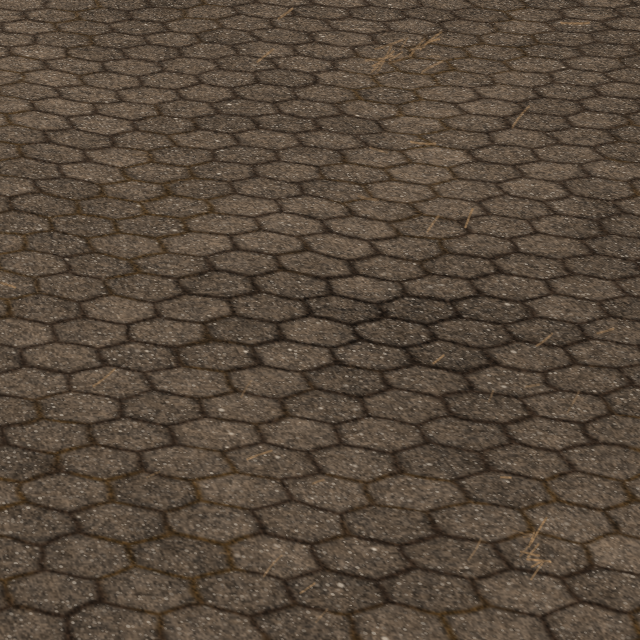
This texture is drawn by a Shadertoy shader. Its source:

```glsl
#define NEAR_SIZE 0.1513   // paver width at the bottom edge
#define SHRINK 0.068       // loss of width towards the top
#define ROW_RATE 5.656     // rows per unit of inverse width
#define ROW_DRIFT 0.19     // sideways slip of each row
#define JOINT 0.042        // half width of the joints
#define STRAWS 52
#define STONE vec3(0.345, 0.294, 0.243)
#define SOIL vec3(0.165, 0.122, 0.090)
#define MOSS vec3(0.290, 0.205, 0.095)
#define GRIT vec3(0.670, 0.625, 0.565)
#define STRAW vec3(0.570, 0.450, 0.320)

const vec2 HEX = vec2(1.0, 1.7320508);

float hash(vec2 p) {
    vec3 a = fract(p.xyx * vec3(0.1031, 0.1030, 0.0973));
    a += dot(a, a.yzx + 33.33);
    return fract((a.x + a.y) * a.z);
}

vec2 hash2(vec2 p) {
    return vec2(hash(p), hash(p + 71.7));
}

float noise(vec2 p) {
    vec2 i = floor(p), f = fract(p);
    f = f * f * (3.0 - 2.0 * f);
    return mix(mix(hash(i), hash(i + vec2(1, 0)), f.x),
               mix(hash(i + vec2(0, 1)), hash(i + vec2(1, 1)), f.x), f.y);
}

float fbm(vec2 p) {
    float sum = 0.0, gain = 0.5;
    for (int i = 0; i < 4; i++) {
        sum += gain * noise(p);
        p = p * 2.03 + 17.1;
        gain *= 0.5;
    }
    return sum / 0.9375;
}

// Canvas position to ground, where paver centres are one unit apart
vec2 toGround(vec2 p, float size) {
    float row = ROW_RATE * (1.0 / size - 8.61);
    return vec2((p.x - 0.5365) / size + ROW_DRIFT * row, row * 0.866);
}

// Offset from the centre of the nearest hexagon
vec2 hexLocal(vec2 q) {
    vec2 a = mod(q, HEX) - 0.5 * HEX;
    vec2 b = mod(q - 0.5 * HEX, HEX) - 0.5 * HEX;
    return dot(a, a) < dot(b, b) ? a : b;
}

// Scattered bright stones; share is the filled part of the cells
float specks(vec2 q, float share, float radius) {
    vec2 cell = floor(q);
    vec2 centre = 0.3 + 0.4 * hash2(cell + 5.3);
    float r = radius * (0.6 + 0.8 * hash(cell + 31.0));
    float d = length((fract(q) - centre) * vec2(1.0, 1.15));
    float glow = mix(0.3, 1.0, pow(hash(cell + 12.9), 2.0));
    return step(hash(cell), share) * glow * smoothstep(r + 0.15, r - 0.15, d);
}

// Dry stalks, some gathered in two clumps
float straws(vec2 p, float pixel) {
    float cover = 0.0;
    for (int i = 0; i < STRAWS; i++) {
        vec2 key = vec2(float(i) * 3.7, 9.1);
        vec2 at = hash2(key), spread = hash2(key + 40.0) - 0.5;
        if (i < 14) at = vec2(0.63, 0.915) + spread * vec2(0.13, 0.045);
        else if (i < 24) at = vec2(0.835, 0.14) + spread * vec2(0.06, 0.07);
        float angle = mix(-0.3, 1.2, hash(key + 3.0));
        vec2 dir = vec2(cos(angle), sin(angle));
        vec2 d = p - at;
        float reach = mix(0.007, 0.023, hash(key + 8.0));
        float along = dot(d, dir);
        float across = dot(d, vec2(-dir.y, dir.x)) + 9.0 * spread.x * along * along;
        float dist = length(vec2(max(abs(along) - reach, 0.0), across));
        float strength = mix(0.3, 0.9, hash(key + 15.0));
        cover = max(cover, strength * smoothstep(0.0016 + pixel, 0.0004, dist));
    }
    return cover;
}

void mainImage(out vec4 fragColor, in vec2 fragCoord) {
    vec2 p = fragCoord / iResolution.y;
    float pixel = 1.0 / iResolution.y;

    // Uneven ground in perspective
    vec2 bumpy = p + 0.012 * (vec2(noise(p * 5.0), noise(p * 5.0 + 30.0)) - 0.5);
    float size = NEAR_SIZE - SHRINK * bumpy.y;
    vec2 ground = toGround(bumpy, size);
    vec2 q = ground + 0.09 * (vec2(noise(ground * 3.0), noise(ground * 3.0 + 50.0)) - 0.5);
    vec2 local = hexLocal(q);
    vec2 id = round((q - local) / (0.5 * HEX));
    float tone = hash(id);

    // Joints, wider below raised pavers and in the sunken middle
    vec2 a = abs(local);
    float edge = 0.5 - max(a.x, dot(a, 0.5 * HEX));
    float sunken = exp(-dot((p - vec2(0.57, 0.5)) * vec2(3.5, 9.0), (p - vec2(0.57, 0.5)) * vec2(3.5, 9.0)));
    float lower = smoothstep(0.1, -0.3, local.y);
    float width = JOINT * (0.75 + lower * (0.8 * hash(id + 9.0) + 0.7 * sunken));
    float blur = 0.03 + 0.17 * pixel / (size * size);
    float stone = smoothstep(width - blur, width + blur, edge);

    // Paver surface: tone, tilt, grain and worn rim
    float grain = noise(ground * vec2(25.0, 13.0)) + noise(ground * vec2(43.0, 22.0) + 8.0) - 1.0;
    float broad = fbm(p * vec2(4.0, 6.0) + 3.0) - 0.5;
    float light = 1.03 + 0.17 * (tone - 0.5) + 0.3 * broad + 0.06 * p.y;
    light += 0.42 * grain + 0.3 * (fbm(ground * 4.0) - 0.5);
    light += 0.2 * dot(local, hash2(id + 4.0) - 0.5) - 0.1 * sunken;
    light *= mix(0.86, 1.0, smoothstep(width, width + 0.12, edge));
    vec3 color = STONE * light;
    color += vec3(0.012, 0.0, -0.012) * (noise(ground * 9.0) - 0.5);

    // Pale aggregate
    float patchy = smoothstep(0.25, 0.75, fbm(ground * 1.3 + 20.0));
    float grit = specks(ground * vec2(14.0, 7.5), 0.12 + 0.26 * patchy, 0.24);
    grit = max(grit, 0.65 * specks(ground * vec2(21.0, 11.0) + 7.4, 0.22, 0.28));
    color = mix(color, GRIT, 0.8 * grit);
    float pebble = specks(ground * vec2(7.0, 4.0) + 2.6, 0.025, 0.18);
    color = mix(color, GRIT * 1.15, pebble);

    // Soil and moss in the joints
    float moss = smoothstep(0.48, 0.72, fbm(p * 9.0 + 11.0)) * (1.0 - sunken);
    vec3 joint = mix(SOIL, MOSS, 0.75 * moss) * (1.0 + 0.5 * grain - 0.4 * sunken);
    color = mix(joint, color, mix(1.0, stone, 0.92 - 0.2 * p.y));

    color = mix(color, STRAW * (1.0 + 0.3 * grain), straws(p, pixel));
    fragColor = vec4(clamp(color, 0.0, 1.0), 1.0);
}
```
